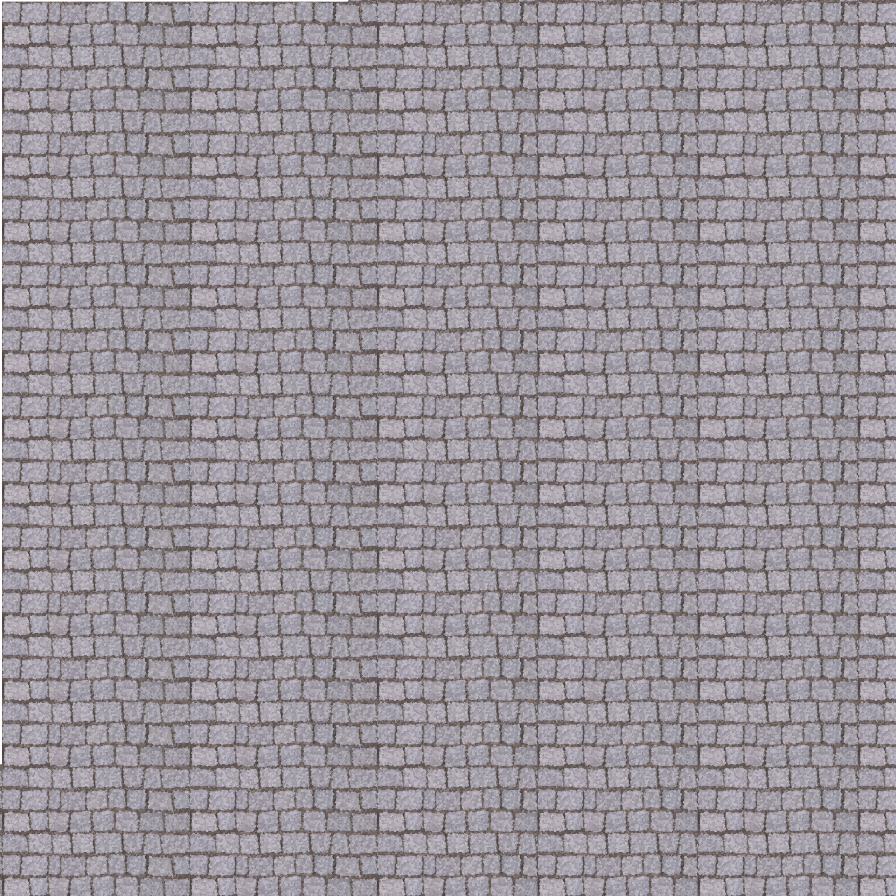
Give the GLSL for this texture, as a WebGL 1 fragment shader.

```glsl
precision highp float;
// Grey granite setts in 41 courses; a three-course panel repeats down and across,
// the later panels cropped narrower. Jittered, tilted joints bound each squarish
// stone, and cellular noise gives the granite its grain and chips the edges.

uniform vec2 u_resolution;

float hash(vec2 p) {
  return fract(sin(dot(p, vec2(41.3, 289.1))) * 4375.85);
}

// Cellular noise: x is the distance to the nearest seed, y that seed's random value
vec2 cellular(vec2 p) {
  vec2 cell = floor(p);
  vec2 nearest = vec2(2.0, 0.0);
  for (int j = -1; j <= 1; j++) {
    for (int i = -1; i <= 1; i++) {
      vec2 id = cell + vec2(float(i), float(j));
      vec2 seed = id + vec2(hash(id), hash(id + 17.7));
      float d = distance(p, seed);
      if (d < nearest.x) nearest = vec2(d, hash(id + 5.3));
    }
  }
  return nearest;
}

void main() {
  vec2 uv = gl_FragCoord.xy / u_resolution;
  float courseHeight = 0.0244;
  float pixel = 1.0 / (u_resolution.y * courseHeight);

  // Panels: two full ones, then cropped ones; lengths are in course heights
  float x = uv.x - 0.0026;
  bool full = x < 0.4184;
  float panelWidth = full ? 0.2092 : 0.179;
  x = full ? mod(x, panelWidth) : mod(x - 0.4184, panelWidth);
  float panelEnd = panelWidth / courseHeight;
  vec2 q = vec2(x, 1.0 - uv.y - 0.002) / courseHeight;
  q.y = mod(q.y + 0.025 * sin(q.x * 1.466) + 0.015 * sin(q.x * 3.9), 3.0);
  float course = floor(q.y);
  float y = q.y - course;

  // Find the joints left and right of this point
  float count = course < 0.5 ? 9.0 : 8.0;
  float pitch = 8.574 / count;
  float left = 9.0;
  float right = panelEnd - q.x;
  float stone = 0.0;
  for (int i = 0; i < 10; i++) {
    float k = float(i);
    vec2 key = vec2(k, course + 3.0);
    float inner = step(0.5, k) * step(k, count - 0.5);
    float joint = pitch * (k + inner * 0.46 * (hash(key) - 0.5));
    float tilt = inner * 0.24 * (hash(key + 8.1) - 0.5);
    float offset = q.x - joint - tilt * (y - 0.5);
    if (offset >= 0.0) {
      left = offset;
      stone = k;
    } else {
      right = min(right, -offset);
    }
  }
  vec2 id = vec2(stone, course + 11.0);
  vec2 grain = cellular(q * 11.0);
  vec2 fleck = cellular(q * 5.0 + 31.0);

  // Squarish stone outline of uneven size, its edges chipped by the noise
  float chip = 0.07 * (0.45 - fleck.x) + 0.03 * (grain.y - 0.5);
  float slant = 0.08 * (hash(id + 2.9) - 0.5) * (left - right);
  float top = y - 0.03 - 0.09 * hash(id + 3.7) + slant;
  float bottom = 1.0 - y - 0.035 - 0.08 * hash(id + 6.1);
  float side = min(left - 0.01 - 0.09 * hash(id + 1.3), right - 0.035);
  vec2 inset = vec2(side, min(top, bottom)) + chip;
  float radius = 0.1;
  float depth = radius - length(max(radius - inset, 0.0));
  float soft = max(pixel * 0.5, 0.025);
  float cover = smoothstep(-soft, soft, depth);

  // Granite: tone per stone, lilac to the left of a panel, blue-grey to the right
  float drift = smoothstep(2.0, 8.0, q.x);
  vec3 granite = mix(vec3(0.663, 0.642, 0.682), vec3(0.638, 0.625, 0.662), drift);
  granite += 0.035 * (hash(id + 9.2) - 0.5) + 0.006 * (course - 1.0);
  granite += vec3(0.015, 0.0, -0.01) * (hash(id + 4.4) - 0.5);
  granite += 0.15 * (grain.y - 0.5) - 0.06 * (fleck.x - 0.45);
  granite *= mix(0.93, 1.0, smoothstep(0.0, radius, depth));

  // Earthy joints with grit, a darker gap beside some stones, rusty crumbs
  vec3 mortar = mix(vec3(0.36, 0.32, 0.31), vec3(0.55, 0.505, 0.495), grain.y);
  float gap = step(0.65, hash(id + 7.5)) * step(side, min(top, bottom));
  mortar *= 1.0 - 0.2 * gap;
  float rust = smoothstep(0.88, 0.92, fleck.y) * smoothstep(0.45, 0.2, fleck.x);
  mortar = mix(mortar, vec3(0.56, 0.45, 0.39), 0.65 * rust);
  vec3 color = mix(mortar, granite, cover);

  // Thin bare margin along part of the left and top edges
  float px = 1.0 / u_resolution.y;
  float bareLeft = smoothstep(px, 0.0, uv.x - 0.0016) * step(0.147, uv.y);
  float bareTop = smoothstep(px, 0.0, 0.9988 - uv.y) * step(uv.x, 0.388);
  color = mix(color, vec3(1.0), max(bareLeft, bareTop));

  gl_FragColor = vec4(color, 1.0);
}
```
